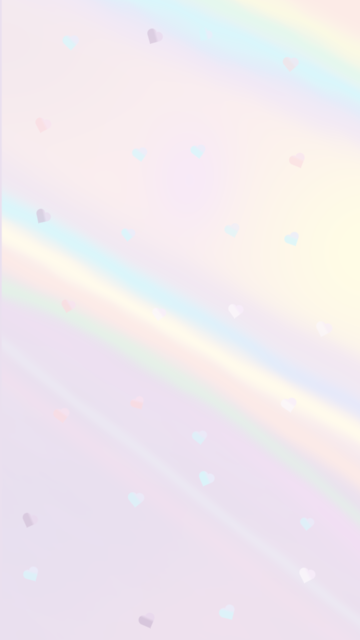
Write a Shadertoy shader that draws this background.

```glsl
const float HEIGHT = 16.0 / 9.0;
const vec3 LAVENDER = vec3(0.918, 0.880, 0.938);
const vec3 BLUSH = vec3(0.985, 0.935, 0.935);
const vec3 CREAM = vec3(1.0, 0.990, 0.900);
const vec3 CYAN = vec3(0.850, 0.965, 0.985);
const vec3 PERIWINKLE = vec3(0.900, 0.910, 0.980);
const vec3 PEACH = vec3(0.990, 0.920, 0.905);
const vec3 MINT = vec3(0.885, 0.955, 0.905);
const vec3 ORCHID = vec3(0.950, 0.875, 0.955);
const vec3 LILAC = vec3(0.965, 0.905, 0.980);
const vec3 MAUVE = vec3(0.825, 0.755, 0.845);

float hash(vec2 p) {
    return fract(sin(dot(p, vec2(127.1, 311.7))) * 43758.5453);
}

float noise(vec2 p) {
    vec2 i = floor(p), f = fract(p);
    f = f * f * (3.0 - 2.0 * f);
    return mix(mix(hash(i), hash(i + vec2(1, 0)), f.x),
               mix(hash(i + vec2(0, 1)), hash(i + vec2(1, 1)), f.x), f.y);
}

float fbm(vec2 p) {
    float sum = 0.0, amp = 0.5;
    for (int i = 0; i < 4; i++) {
        sum += amp * noise(p);
        p = p * 2.03 + 7.1;
        amp *= 0.5;
    }
    return sum;
}

float bell(float d, float width) {
    d /= width;
    return exp(-d * d);
}

vec3 glow(vec3 col, vec2 offset, vec2 size, vec3 tint, float strength) {
    return mix(col, tint, strength * bell(length(offset / size), 1.0));
}

vec3 ribbon(vec3 col, float d, float width, vec3 tint, float strength) {
    return mix(col, tint, strength * bell(d, width));
}

// Heart with its tip at the origin and lobes toward +y
float heartDistance(vec2 p) {
    p.x = abs(p.x);
    if (p.x + p.y > 1.0) return length(p - vec2(0.25, 0.75)) - 0.35355;
    vec2 a = p - vec2(0.0, 1.0);
    vec2 b = p - 0.5 * max(p.x + p.y, 0.0);
    return sqrt(min(dot(a, a), dot(b, b))) * sign(p.x - p.y);
}

vec3 upperField(vec2 p, float s) {
    vec3 col = BLUSH;
    col = glow(col, p - vec2(0.0, 0.12), vec2(0.45, 0.30), vec3(0.95, 0.91, 0.935), 0.8);
    col = glow(col, p - vec2(0.54, 0.51), vec2(0.13, 0.17), LILAC, 0.85);
    float clear = 1.0 - smoothstep(-0.24, -0.16, s);
    col = glow(col, p - vec2(1.03, 0.70), vec2(0.34, 0.33), CREAM, clear);
    return ribbon(col, s + 0.15, 0.075, vec3(0.94, 0.905, 0.95), 0.8);
}

vec3 lowerField(vec2 p, float cloud) {
    vec3 col = LAVENDER + 0.015 * cloud;
    col = glow(col, p - vec2(0.55, 1.75), vec2(0.40, 0.22), vec3(0.945, 0.885, 0.930), 0.7);
    col = glow(col, p - vec2(0.10, 1.50), vec2(0.35, 0.25), vec3(0.905, 0.875, 0.940), 0.6);
    float d = p.y - 0.95 - 0.78 * p.x + 0.02 * cloud;
    col = ribbon(col, d, 0.022, vec3(0.925, 0.920, 0.955), 0.7);
    col = ribbon(col, d - 0.09, 0.04, vec3(0.950, 0.880, 0.935), 0.6);
    return ribbon(col, d + 0.13, 0.05, vec3(0.930, 0.880, 0.945), 0.6);
}

vec3 mainRainbow(vec3 col, float s, float x) {
    float mintLine = 0.12 + 0.27 * (x - 0.35) * (x - 0.35);
    float right = smoothstep(0.3, 1.0, x);
    col = ribbon(col, s - mintLine - 0.07, 0.055, ORCHID, 0.3 + 0.6 * right);
    col = ribbon(col, s - mintLine, 0.032, MINT, 0.85 - 0.3 * right);
    col = ribbon(col, s - 0.5 * mintLine, 0.042, PEACH, 0.9);
    col = ribbon(col, s + 0.072, 0.042, mix(CYAN, PERIWINKLE, right), 0.95);
    return ribbon(col, s, 0.034, vec3(1.0, 0.985, 0.925), 0.95);
}

vec3 cornerRainbow(vec3 col, float s) {
    col = mix(col, PEACH, 1.0 - smoothstep(-0.22, -0.08, s));
    col = ribbon(col, s - 0.10, 0.06, vec3(0.945, 0.91, 0.965), 0.8);
    col = ribbon(col, s - 0.045, 0.04, PERIWINKLE, 0.8);
    col = ribbon(col, s + 0.125, 0.045, vec3(0.985, 0.980, 0.890), 0.9);
    col = ribbon(col, s + 0.065, 0.035, vec3(0.890, 0.975, 0.925), 0.85);
    return ribbon(col, s, 0.045, CYAN, 0.95);
}

// One tilted two-tone heart per jittered cell
vec3 scatterHearts(vec3 col, vec2 p, float pixel) {
    vec2 cell = vec2(0.25, HEIGHT / 7.0);
    vec2 id = floor(p / cell);
    vec2 jitter = vec2(hash(id + 3.1), hash(id + 8.7));
    vec2 q = p - (id + mix(vec2(0.2), vec2(0.8), jitter)) * cell;
    float angle = 1.2 * (hash(id + 5.3) - 0.5);
    q = mat2(cos(angle), sin(angle), -sin(angle), cos(angle)) * q;
    float size = mix(0.032, 0.038, hash(id + 1.9));
    q = vec2(q.x, -q.y) / size + vec2(0.0, 0.55);
    float mask = 1.0 - smoothstep(-pixel, pixel, heartDistance(q) * size);
    float pick = hash(id + 12.4);
    vec3 tint = mix(vec3(0.98, 0.86, 0.88), CYAN, step(0.3, pick));
    tint = mix(tint, vec3(0.985, 0.97, 0.985), step(0.6, pick));
    tint = mix(tint, MAUVE, step(0.55 + 0.6 * p.x, pick));
    vec3 sheen = mix(tint, LILAC, 0.6 * smoothstep(0.1, 0.5, q.x + q.y - 0.5));
    return mix(col, sheen, mask * mix(0.55, 0.9, hash(id + 6.6)));
}

void mainImage(out vec4 fragColor, in vec2 fragCoord) {
    // Width is one unit, y runs downward
    vec2 uv = fragCoord / iResolution.xy;
    vec2 p = vec2(uv.x, (1.0 - uv.y) * HEIGHT);
    float cloud = fbm(vec2(p.x * 5.0, (p.y - 0.57 * p.x) * 11.0)) - 0.47;
    float mainLine = p.y - 0.637 - 0.57 * p.x + 0.035 * cloud;
    float cornerLine = p.y + 0.186 - 0.453 * p.x + 0.05 * cloud;

    vec3 col = mix(upperField(p, mainLine), lowerField(p, cloud),
                   smoothstep(-0.02, 0.18, mainLine));
    col = mainRainbow(col, mainLine, p.x);
    col = cornerRainbow(col, cornerLine);
    col = scatterHearts(col, p, 1.0 / iResolution.x);

    // Thin lavender rim on the left
    col = mix(LAVENDER, col, smoothstep(0.002, 0.008, p.x));
    fragColor = vec4(col, 1.0);
}
```
